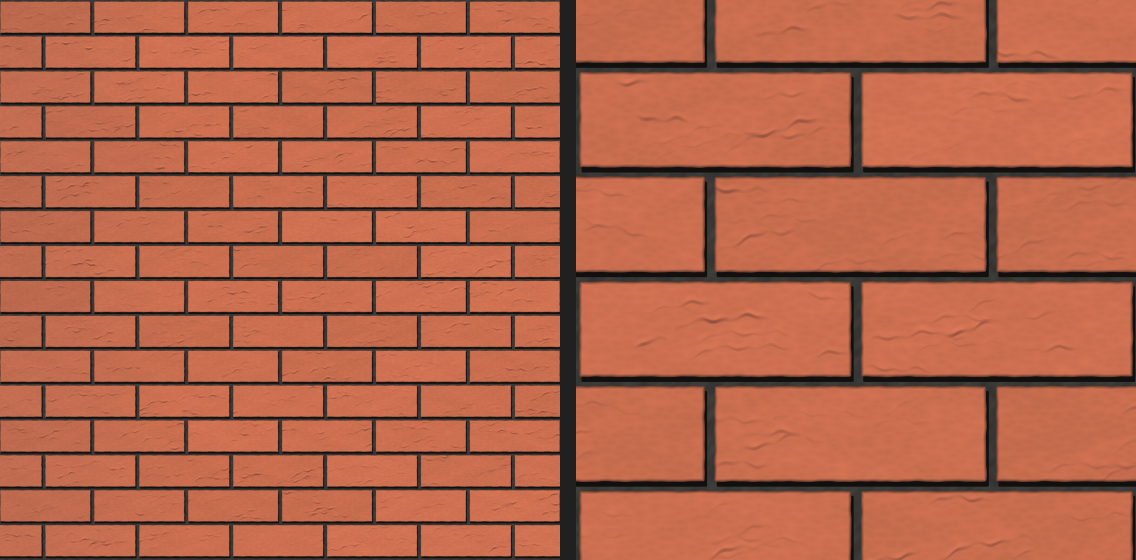
Left: the whole. Right: its middle third, enlarged.
Write a Shadertoy shader that draws this texture.

```glsl
const vec2 PITCH = vec2(0.16764, 0.06233);   // one brick plus its joint
const vec2 JOINT = vec2(0.0057, 0.0054);     // joint width and height
const vec2 BRICK = PITCH - JOINT;
const vec2 INSET = vec2(0.0012, 0.0011);     // joint left of and above a brick
const vec2 SHADOW_SHIFT = vec2(0.0014, -0.0030);
const float ODD_ROW_SHIFT = 0.0872;
const int CREASES = 8;

const vec3 CLAY = vec3(0.795, 0.434, 0.312);
const vec3 CREASE_COLOR = vec3(0.42, 0.24, 0.19);
const vec3 RIM_COLOR = vec3(0.27, 0.17, 0.14);
const vec3 MORTAR = vec3(0.22, 0.22, 0.21);
const vec3 SHADOW = vec3(0.07, 0.06, 0.06);

float hash(vec2 p) {
    return fract(sin(dot(p, vec2(127.1, 311.7))) * 43758.5);
}

vec2 hash2(vec2 p) {
    return vec2(hash(p), hash(p + 19.7));
}

// Distance to the nearest scattered cell point
float cellular(vec2 p) {
    vec2 cell = floor(p);
    float nearest = 2.0;
    for (int j = -1; j <= 1; j++)
        for (int i = -1; i <= 1; i++) {
            vec2 neighbour = cell + vec2(i, j);
            nearest = min(nearest, distance(p, neighbour + hash2(neighbour)));
        }
    return nearest;
}

float layeredSines(vec2 p) {
    return 0.5 * sin(p.x + 1.7 * sin(p.y * 0.8))
         + 0.3 * sin(p.y * 1.9 + 1.3 * sin(p.x * 1.4))
         + 0.2 * sin(p.x * 3.1 - p.y * 2.7);
}

float boxDistance(vec2 p, vec2 halfSize, float radius) {
    vec2 q = abs(p) - halfSize + radius;
    return length(max(q, 0.0)) + min(max(q.x, q.y), 0.0) - radius;
}

float coverage(float d, float pixel) {
    return 1.0 - smoothstep(-0.6 * pixel, 0.6 * pixel, d);
}

float softLine(float offset, float width, float pixel) {
    return 1.0 - smoothstep(0.2 * width, width + 0.6 * pixel, abs(offset));
}

// Dark fold (x) and the lit lip above it (y) of the short wavy creases
vec2 creases(vec2 p, vec2 brickId, float pixel) {
    vec2 relief = vec2(0.0);
    for (int i = 0; i < CREASES; i++) {
        vec2 seed = brickId + float(i) * vec2(7.3, 3.1);
        vec2 place = hash2(seed);
        vec2 form = hash2(seed + 41.3);
        vec2 weight = hash2(seed + 83.9);
        vec2 q = p - (place - 0.5) * BRICK * vec2(0.95, 0.85);

        float phase = 6.28 * weight.y;
        float wave = 0.0013 * sin(q.x * 190.0 + phase)
                   + 0.0007 * sin(q.x * 470.0 + 3.0 * phase);
        float y = q.y - mix(-0.12, 0.4, form.x) * q.x + 4.0 * q.x * q.x - wave;

        float reach = mix(0.010, 0.042, form.y);
        float fade = 1.0 - smoothstep(0.3 * reach, reach, abs(q.x));
        float broken = 0.6 + 0.4 * sin(q.x * 270.0 + 2.0 * phase);
        float strength = fade * broken * mix(0.2, 1.0, weight.x * weight.x);
        float width = mix(0.0006, 0.0014, weight.x);
        relief = max(relief, strength * vec2(softLine(y, width, pixel),
                                             softLine(y - 0.0024, 0.0018, pixel)));
    }
    return relief;
}

vec3 brickColor(vec2 p, vec2 uv, vec2 brickId, float pixel) {
    // Tone per brick, broad mottling and fine grain
    float tone = 1.0 + 0.05 * (hash(brickId + 5.1) - 0.5);
    tone += 0.018 * layeredSines(uv * vec2(55.0, 120.0) + 6.0 * hash(brickId));
    tone += 0.05 * (cellular(uv * vec2(130.0, 260.0)) - 0.5);
    vec3 color = CLAY * tone;
    color *= mix(vec3(0.95, 0.97, 1.0), vec3(1.01), smoothstep(0.0, 0.4, uv.x));

    // Surface creases
    vec2 relief = creases(p, brickId, pixel) * mix(0.45, 1.0, hash(brickId + 2.7));
    color *= 1.0 + 0.09 * relief.y;
    return mix(color, CREASE_COLOR, 0.8 * relief.x);
}

void mainImage(out vec4 fragColor, in vec2 fragCoord) {
    vec2 uv = fragCoord / iResolution.xy;
    float pixel = 1.0 / min(iResolution.x, iResolution.y);

    // Running bond, rows counted from the top
    vec2 wall = vec2(uv.x - 0.5017, 1.0 - uv.y - 0.0010);
    float row = floor(wall.y / PITCH.y);
    wall.x += ODD_ROW_SHIFT * mod(row, 2.0);
    vec2 brickId = vec2(floor(wall.x / PITCH.x), row);
    vec2 local = wall - brickId * PITCH - INSET - 0.5 * BRICK;
    local.y = -local.y;

    // Brick outline with slightly worn edges
    float wear = 0.0003 * layeredSines(uv * 240.0);
    float outline = boxDistance(local, 0.5 * BRICK, 0.0012) + wear;
    float shadowEdge = boxDistance(local - SHADOW_SHIFT, 0.5 * BRICK, 0.0008);

    // Mortar, shadow below the brick, then the brick with a dark rim
    vec3 color = MORTAR * (1.0 + 0.12 * layeredSines(uv * 310.0));
    color = mix(color, SHADOW, coverage(shadowEdge, pixel));
    vec3 brick = brickColor(local, uv, brickId, pixel);
    brick = mix(RIM_COLOR, brick, smoothstep(-0.0008, 0.0022, -outline));
    color = mix(color, brick, coverage(outline, pixel));

    fragColor = vec4(color, 1.0);
}
```
